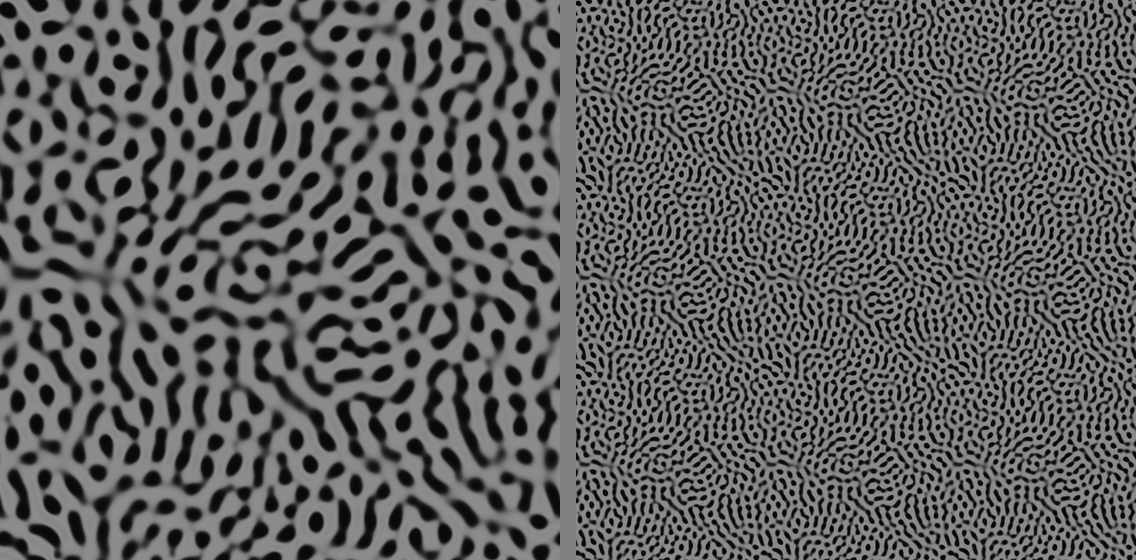
Left, the tile; right, the same tile 3 across and 3 down.
A three.js fragment shader for this pattern:

```glsl
// Chains of soft black beads and short worms in flat grey, like a
// reaction-diffusion skin. Layered sines of nearly one wavelength form the
// field, its curvature pinches the worms, a soft threshold makes the tone.

varying vec2 vUv;

const int WAVES = 64;
const float CYCLES = 21.0; // mean number of waves across the canvas
const float TAU = 6.2831853;

float hash(float n) {
  return fract(sin(n * 12.9898 + 4.137) * 43758.547);
}

// Direction across the chains, drifting in broad wrapping domains
float grainAngle(vec2 p) {
  return 0.5 * cos(TAU * p.x) + 0.4 * cos(TAU * (p.x + 2.0 * p.y));
}

// Sum of plane waves, scaled to unit variance, with its derivatives.
// Whole-number wave vectors make the field wrap at every edge.
float waveField(vec2 p, out vec2 slope, out vec3 bend) {
  float grain = grainAngle(p);
  float value = 0.0;
  float power = 0.0;
  slope = vec2(0.0);
  bend = vec3(0.0);
  for (int i = 0; i < WAVES; i++) {
    float n = float(i);
    float angle = 0.5 * TAU * (n + hash(n)) / float(WAVES);
    float radius = CYCLES + 5.0 * (hash(n + 71.3) - 0.5);
    vec2 k = floor(radius * vec2(cos(angle), sin(angle)) + 0.5);
    float phase = TAU * (dot(k, p) + hash(n + 153.7));
    float weight = 1.0 + 0.4 * cos(2.0 * (angle - grain));
    float wave = weight * cos(phase);
    k /= CYCLES;
    value += wave;
    slope -= weight * sin(phase) * k;
    bend -= wave * vec3(k * k, k.x * k.y);
    power += 0.5 * weight * weight;
  }
  float scale = inversesqrt(power);
  slope *= scale;
  bend *= scale;
  return value * scale;
}

void main() {
  vec2 slope;
  vec3 bend;
  float value = waveField(vUv, slope, bend);

  // Even out strong and weak regions by the local wave energy
  float energy = 0.6 + 0.2 * (value * value + dot(slope, slope));
  float height = value / sqrt(energy);

  // Deepen round beads and lift the saddles between them
  float roundness = (bend.x * bend.y - bend.z * bend.z) / energy;
  height -= 0.65 * roundness;

  // Soft threshold: black beads, grey ground
  float ground = 1.0 / (1.0 + exp(-3.5 * (height + 0.3)));
  float tone = mix(0.035, 0.555, ground);

  // Broad light areas sink a little, which leaves a paler rim
  tone -= 0.03 * smoothstep(1.0, 1.7, height);

  gl_FragColor = vec4(vec3(tone), 1.0);
}
```
